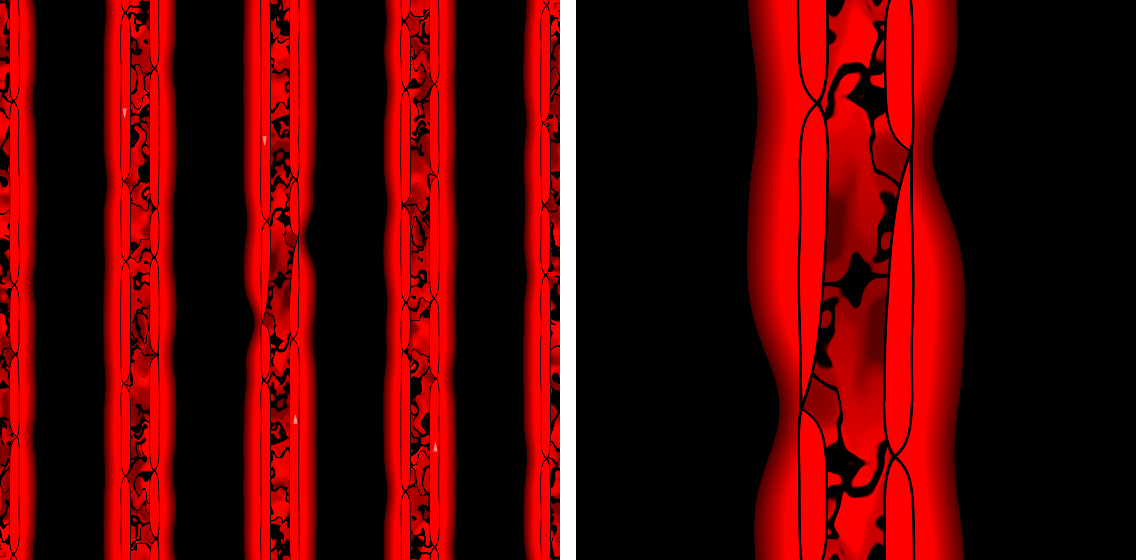
Left, the full canvas; right, a detail of the centre.
Write a WebGL 2 fragment shader that draws this pattern.

```glsl
#version 300 es
precision highp float;
// Red glowing vertical bars with pinched rails and a cracked marbled core, in half-turn symmetry.
uniform vec2 u_resolution;
out vec4 fragColor;

// Odd sine hash: oddHash(-i) == -oddHash(i), range -0.5 to 0.5
float oddHash(vec2 i) {
    float s = sign(i.y != 0.0 ? i.y : i.x);
    return s * (fract(sin(dot(i * s, vec2(127.1, 311.7))) * 43758.545) - 0.5);
}

// Smooth value noise, odd about the origin
float oddNoise(vec2 p) {
    vec2 i = floor(p), f = fract(p);
    f = f * f * (3.0 - 2.0 * f);
    return mix(mix(oddHash(i), oddHash(i + vec2(1, 0)), f.x),
               mix(oddHash(i + vec2(0, 1)), oddHash(i + vec2(1, 1)), f.x), f.y);
}

// Brightness of the marbled core: red blobs parted by black veins
float marble(vec2 p) {
    vec2 m = p * vec2(11.0, 9.0);
    m += 1.3 * vec2(oddNoise(m * 1.3), oddNoise(m.yx * 1.7));
    float n = oddNoise(m) + 0.4 * oddNoise(m * 2.1);
    float vein = smoothstep(0.07, 0.12, abs(n));
    float tone = clamp(0.8 + 6.0 * oddNoise(m * 0.6) * oddNoise(m.yx * 0.7), 0.5, 1.0);
    return vein * tone * mix(0.7, 1.0, smoothstep(0.1, 0.5, length(p)));
}

void main() {
    // Four bars across; one unit is one bar spacing, origin at the centre
    vec2 p = (gl_FragCoord.xy / u_resolution - 0.5) * 4.0;
    float px = 4.0 / u_resolution.y;
    float bar = round(p.x);
    float side = p.x < bar ? -1.0 : 1.0;
    float x = abs(p.x - bar + 0.006 * oddNoise(p * 6.0));

    // Notches along this side of the bar
    float edge = 0.261, pinch = 0.0, lean = 0.5, blot = 0.0;
    float row = round(p.y * 1.5);
    for (float j = -1.0; j <= 1.0; j++) {
        vec2 id = vec2(bar * 4.0 + side, row + j);
        bool middle = bar == 0.0 && id.y == 0.0;
        float shift = middle ? 0.46 * side : 0.75 * oddHash(id);
        float dy = p.y - (id.y + shift) / 1.5;
        float size = abs(oddHash(id * 3.0));
        float present = middle ? 1.0 : step(0.1, size);
        edge -= present * (middle ? 0.08 : 0.004 + 0.05 * size) * exp(-dy * dy / 0.03);
        float reach = middle && dy * side < 0.0 ? 0.16 : 0.035;
        float grip = present * exp(-abs(dy) / reach);
        if (grip > pinch) {
            pinch = grip;
            lean = middle ? 0.9 : 0.35 + abs(oddHash(id * 5.0));
            blot = abs(oddHash(id * 7.0));
        }
    }

    // Rail walls meet where the bar is pinched
    float inner = 0.068 + 0.068 * lean * pinch;
    float outer = 0.136 - 0.068 * (1.0 - lean) * pinch;

    // Shaded skin, plain rail, marbled core
    float skin = mix(0.28, 1.0, clamp((edge - x) / 0.075, 0.0, 1.0));
    float red = mix(1.0, skin, smoothstep(-px, px, x - outer));
    red = mix(marble(p), red, smoothstep(-0.5 * px, 0.5 * px, x - inner));
    red *= smoothstep(-0.5 * px, 0.5 * px, edge - x);

    // Thin black seams, thicker at the pinches
    float seam = min(abs(x - inner), abs(x - outer));
    float seamWidth = 0.003 + 0.02 * blot * pinch * pinch;
    red *= smoothstep(seamWidth - 0.5 * px, seamWidth + 0.5 * px, seam);
    vec3 color = vec3(0.995 * red, 0.0, 0.0);

    // Small pale glints, tapering to a point
    vec2 q = p * (p.y < 0.0 ? -1.0 : 1.0);
    for (float i = 0.0; i < 2.0; i++) {
        vec2 g = q - vec2(-0.11 - i, 0.995 + 0.198 * i);
        float taper = 0.011 * clamp((g.y + 0.03) / 0.06, 0.0, 1.0);
        float glint = smoothstep(px, 0.0, abs(g.x) - taper) * smoothstep(px, 0.0, abs(g.y) - 0.028);
        color = mix(color, vec3(1.0, 0.55, 0.5), glint);
    }
    fragColor = vec4(color, 1.0);
}
```
